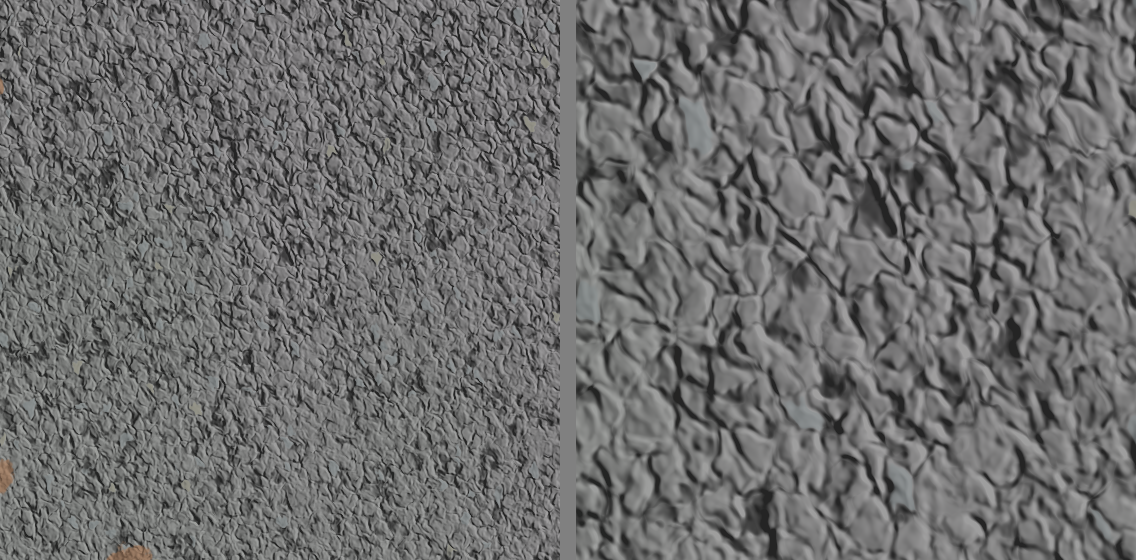
Left: the whole. Right: its middle third, enlarged.
A three.js fragment shader for this texture:

```glsl
varying vec2 vUv;

const vec3 STONE_WARM = vec3(1.008, 0.995, 1.006);
const vec3 STONE_COOL = vec3(0.99, 1.004, 0.988);
const vec3 CHIP_CREAM = vec3(0.60, 0.58, 0.50);
const vec3 CHIP_BLUE = vec3(0.50, 0.54, 0.55);
const vec3 RUST = vec3(0.62, 0.47, 0.36);

float hash(vec2 p) {
  vec3 q = fract(p.xyx * 0.1031);
  q += dot(q, q.yzx + 33.33);
  return fract((q.x + q.y) * q.z);
}

float noise(vec2 p) {
  vec2 cell = floor(p);
  vec2 f = fract(p);
  f = f * f * (3.0 - 2.0 * f);
  float low = mix(hash(cell), hash(cell + vec2(1.0, 0.0)), f.x);
  float high = mix(hash(cell + vec2(0.0, 1.0)), hash(cell + vec2(1.0)), f.x);
  return mix(low, high, f.y);
}

float fbm(vec2 p, float gain) {
  float sum = 0.0;
  float weight = 1.0;
  float total = 0.0;
  for (int i = 0; i < 3; i++) {
    sum += weight * noise(p);
    total += weight;
    weight *= gain;
    p = mat2(1.9, 0.6, -0.6, 1.9) * p + 7.3;
  }
  return sum / total;
}

// Turn the plane so that y follows the steep diagonal of the crevices
vec2 alongGrain(vec2 p) {
  vec2 across = vec2(0.92, 0.39);
  vec2 along = vec2(0.39, -0.92);
  return vec2(dot(p, across) * 1.2, dot(p, along) * 0.85);
}

// x: distance to the border between stones, y: random value of the stone
vec2 stones(vec2 p) {
  vec2 cell = floor(p);
  float nearest = 8.0;
  float second = 8.0;
  float id = 0.0;
  for (int j = -1; j <= 1; j++) {
    for (int i = -1; i <= 1; i++) {
      vec2 c = cell + vec2(float(i), float(j));
      vec2 center = c + 0.05 + 0.9 * vec2(hash(c), hash(c + 57.0));
      float d = length(p - center);
      if (d < nearest) {
        second = nearest;
        nearest = d;
        id = hash(c + 131.0);
      } else {
        second = min(second, d);
      }
    }
  }
  return vec2(second - nearest, id);
}

// Broken crevices running down the grain
float cracks(vec2 p) {
  float line = abs(noise(p * vec2(0.5, 0.17)) - 0.5);
  float broken = smoothstep(0.35, 0.7, noise(p * 0.7 + 19.0));
  return broken * (1.0 - smoothstep(0.0, 0.14, line));
}

// x: surface height, y: stone dome, z: random value of the stone
vec3 relief(vec2 uv, float crumble) {
  vec2 p = alongGrain(uv) * 50.0 + 90.0;
  vec2 warp = vec2(fbm(p * 0.9, 0.6), fbm(p * 0.9 + 31.0, 0.6)) - 0.5;
  vec2 stone = stones(p + warp * 1.5);
  float dome = smoothstep(0.0, 0.52, stone.x);
  float crust = fbm(p * 1.1 + warp * 0.9, mix(0.6, 0.85, crumble));
  float height = mix(0.33, 0.22, crumble) * (dome - 0.55) + 0.92 * (crust - 0.5);
  height -= 0.13 * (cracks(p + warp * 1.2) - 0.15);
  return vec3(0.56 + height, dome, stone.y);
}

float blob(vec2 uv, vec2 center, vec2 radius) {
  float ragged = 1.1 * (fbm(uv * 55.0, 0.7) - 0.5);
  return 1.0 - smoothstep(0.8, 1.1, length((uv - center) / radius) + ragged);
}

void main() {
  // Broad regions: rounded stones, crumbly crust, darker worn areas
  float region = noise(vUv * 4.0 + 3.0);
  float crumble = smoothstep(0.75, 0.3, vUv.y + 0.35 * (region - 0.5));
  float worn = smoothstep(0.65, 0.0, length(vUv - vec2(0.0, 1.0)));

  // Relief lit from the right, slightly above
  vec2 lightStep = 0.0035 * vec2(0.93, 0.37);
  vec3 ground = relief(vUv, crumble);
  float lit = ground.x - relief(vUv + lightStep, crumble).x;
  float crevice = 1.0 - smoothstep(0.16, 0.62, ground.x - 0.03 * worn);

  float tone = 0.492 + 0.64 * min(lit, 0.0) + 0.42 * max(lit, 0.0);
  tone += 0.06 * (ground.z - 0.5) * ground.y;
  tone += 0.04 * (noise(vUv * 190.0) - 0.5) + 0.015 * (region - 0.5);
  tone -= 0.25 * crevice + 0.012 * worn;
  tone = clamp(tone, 0.14, 0.62);

  float warmth = smoothstep(0.2, 0.8, 0.5 * (vUv.x + vUv.y) + 0.4 * (region - 0.5));
  vec3 color = tone * mix(STONE_COOL, STONE_WARM, warmth);

  // Sparse pale chips
  float chip = smoothstep(0.35, 0.8, ground.y) * (1.0 - 0.8 * crevice);
  color = mix(color, CHIP_BLUE, 0.45 * chip * step(0.94, ground.z));
  color = mix(color, CHIP_CREAM, 0.55 * chip * step(0.988, ground.z));

  // Rusty patches at the borders
  float rust = blob(vUv, vec2(0.23, 0.0), vec2(0.04, 0.028));
  rust = max(rust, blob(vUv, vec2(0.005, 0.145), vec2(0.02, 0.03)));
  rust = max(rust, blob(vUv, vec2(0.0, 0.845), vec2(0.007, 0.016)));
  color = mix(color, RUST * (0.7 + 0.6 * tone), 0.8 * rust);

  gl_FragColor = vec4(color, 1.0);
}
```
